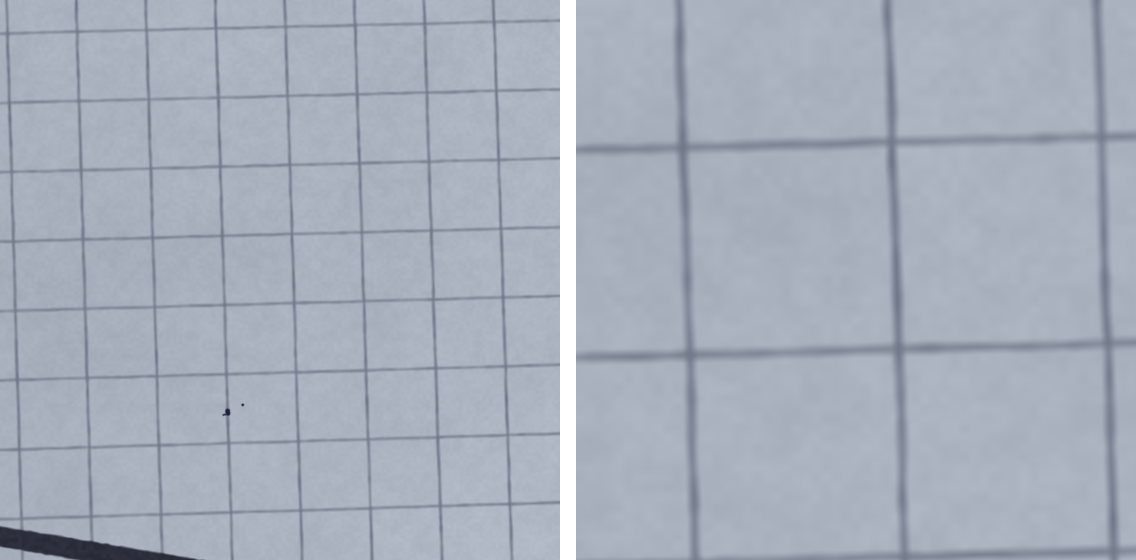
Left, the full canvas; right, a detail of the centre.
A Shadertoy shader for this pattern:

```glsl
float hash(vec2 p) {
    vec3 q = fract(vec3(p.xyx) * 0.1031);
    q += dot(q, q.yzx + 33.33);
    return fract((q.x + q.y) * q.z);
}

float noise(vec2 p) {
    vec2 i = floor(p), f = fract(p);
    f = f * f * (3.0 - 2.0 * f);
    return mix(mix(hash(i), hash(i + vec2(1, 0)), f.x),
               mix(hash(i + vec2(0, 1)), hash(i + vec2(1, 1)), f.x), f.y);
}

// Soft coverage of a shape from its signed distance
float cover(float d, float blur) {
    float w = max(blur, 0.75 / iResolution.y);
    return 1.0 - smoothstep(-w, w, d);
}

float segment(vec2 p, vec2 a, vec2 b) {
    vec2 ab = b - a;
    return length(p - a - ab * clamp(dot(p - a, ab) / dot(ab, ab), 0.0, 1.0));
}

// Printed rule whose width and ink vary along its length
float rule(float coord, float pitch, float along, float seed) {
    float id = round(coord);
    float wobble = (noise(vec2(along * 35.0, id * 7.0 + seed)) - 0.5) * 0.001;
    float ink = 0.72 + 0.3 * noise(vec2(along * 70.0, id * 5.0 + seed + 90.0))
                     + 0.2 * noise(vec2(along * 18.0, id * 3.0 + seed + 170.0));
    float halfWidth = 0.0021 + 0.0008 * noise(vec2(along * 90.0, id * 9.0 + seed + 250.0));
    return cover(abs((coord - id) * pitch + wobble) - halfWidth, 0.0031) * ink;
}

void mainImage(out vec4 fragColor, in vec2 fragCoord) {
    vec2 uv = fragCoord / iResolution.xy;
    float down = 1.0 - uv.y;

    // Paper with uneven light and fine grain
    vec3 color = vec3(0.667, 0.695, 0.75);
    color += 0.025 * (uv.x - 0.5) * (0.4 + down);
    color += 0.02 * (abs(uv.y - 0.5) - 0.25);
    color += 0.018 * (noise(uv * 9.0) - 0.5);
    color += 0.02 * (noise(uv * 55.0 + 20.0) - 0.5);
    color += 0.02 * (noise(uv * 170.0 + 50.0) - 0.5);

    // Slightly tilted grid in perspective
    float column = (uv.x - 0.0117 - 0.0287 * down) / (0.1242 + 0.0006 * down);
    float row = (down - 0.060 + 0.0235 * uv.x) / (0.1239 - 0.0009 * uv.x);
    float vertical = rule(column, 0.1245, uv.y, 3.0);
    float horizontal = rule(row, 0.1235, uv.x, 41.0);
    color = mix(color, vec3(0.475, 0.505, 0.565), 0.85 * horizontal);
    color = mix(color, vec3(0.435, 0.465, 0.535), 0.9 * vertical);

    // Ink specks
    float specks = min(segment(uv, vec2(0.4065, 0.266), vec2(0.407, 0.262)) - 0.0042,
                       segment(uv, vec2(0.399, 0.259), vec2(0.406, 0.261)) - 0.0014);
    specks = min(specks, length(uv - vec2(0.4335, 0.277)) - 0.0023);
    color = mix(color, vec3(0.12, 0.13, 0.24), cover(specks, 0.002));

    // Thick pen stroke across the lower corner
    float rough = 0.002 * (noise(uv * 110.0) - 0.5);
    float stroke = abs(down - 0.958 - 0.168 * uv.x) - 0.0185 + rough;
    vec3 penInk = vec3(0.17, 0.18, 0.23) + 0.04 * (noise(uv * 140.0) - 0.5);
    color = mix(color, penInk, cover(stroke, 0.0028));

    fragColor = vec4(color, 1.0);
}
```
